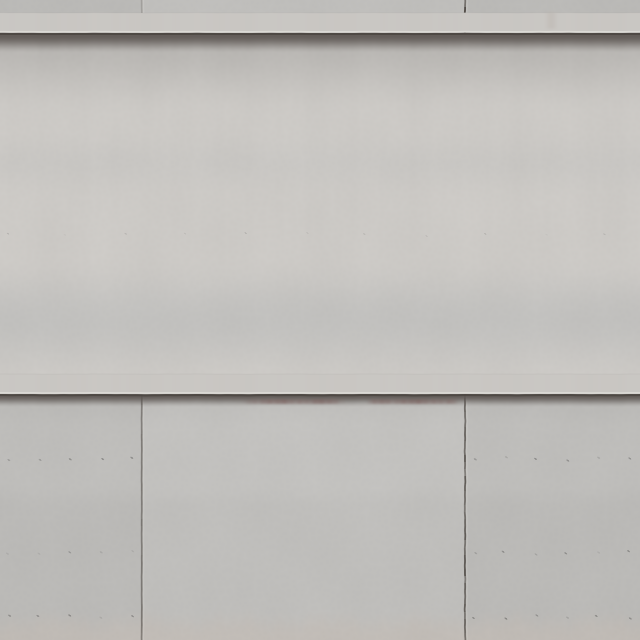
Reproduce this texture procedurally as a three.js fragment shader.

```glsl
// Concrete facade: two lipped ledges, a tall smooth panel and a jointed lower panel.
#define UPPER_LEDGE 0.9485
#define LOWER_LEDGE 0.3840
#define LIP_HEIGHT 0.0315
#define LEFT_JOINT 0.2214
#define RIGHT_JOINT 0.7266
#define JOINT_WIDTH 0.0028
#define EDGE_SOFTNESS 0.0009
#define GRAIN 0.011
#define STREAKS 0.004
#define STAIN 0.4

varying vec2 vUv;

const float TAU = 6.2831853;
const vec3 PALE = vec3(0.80, 0.79, 0.775);
const vec3 COOL = vec3(0.752, 0.75, 0.742);
const vec3 GREY = vec3(0.732, 0.728, 0.718);
const vec3 WARM = vec3(0.76, 0.735, 0.71);
const vec3 HIGHLIGHT = vec3(0.88, 0.875, 0.855);
const vec3 SHADOW = vec3(0.36, 0.335, 0.32);
const vec3 CREVICE = vec3(0.29, 0.27, 0.25);
const vec3 RUST = vec3(0.45, 0.29, 0.28);

float hash(vec2 p) {
  return fract(sin(dot(p, vec2(127.1, 311.7))) * 4375.85);
}

// Distance to the nearest scattered point; cells wrap across the canvas.
float cellular(vec2 p, float period) {
  vec2 cell = floor(p);
  float nearest = 2.0;
  for (int j = -1; j <= 1; j++) {
    for (int i = -1; i <= 1; i++) {
      vec2 c = cell + vec2(float(i), float(j));
      vec2 id = vec2(mod(c.x, period), c.y);
      vec2 point = c + vec2(hash(id), hash(id + 37.0));
      nearest = min(nearest, length(p - point));
    }
  }
  return nearest;
}

// Layered sines with whole frequencies, so that they wrap.
float waves(float x) {
  return 0.5 * sin(TAU * 7.0 * x + 1.0) + 0.3 * sin(TAU * 19.0 * x + 2.3)
       + 0.2 * sin(TAU * 43.0 * x);
}

float band(float x, float lo, float hi, float soft) {
  return smoothstep(lo - soft, lo + soft, x) * (1.0 - smoothstep(hi - soft, hi + soft, x));
}

// Row of small pits; spacing and size in canvas units.
float pits(vec2 uv, float start, float spacing, float row, float size) {
  float id = floor((uv.x - start) / spacing + 0.5);
  vec2 jitter = (vec2(hash(vec2(id, row)), hash(vec2(row, id))) - 0.5) * 0.006;
  vec2 d = uv - vec2(start + id * spacing, row) - jitter;
  d.y += d.x * 0.4;
  float strength = 0.2 + 0.8 * hash(vec2(id + 5.0, row));
  return strength * (1.0 - smoothstep(size * 0.3, size, length(d * vec2(0.8, 1.2))));
}

vec3 joint(vec3 col, vec2 uv, float x, float depth, float roughness) {
  float d = uv.x - x - roughness * 0.0008 * waves(uv.y * 1.7 + x);
  float wear = depth * (1.0 - roughness * 0.5 * hash(vec2(floor(uv.y * 90.0), x)));
  col = mix(col, HIGHLIGHT, 0.2 * band(d, 0.001, 0.004, 0.001));
  return mix(col, CREVICE, wear * band(d, -0.5 * JOINT_WIDTH, 0.5 * JOINT_WIDTH, EDGE_SOFTNESS));
}

vec3 ledge(vec3 col, vec2 uv, float edge, float shadowDepth) {
  float d = uv.y - edge - 0.0003 * waves(uv.x);
  float below = 1.0 - step(0.0, d);
  col = mix(col, SHADOW, 0.92 * below * (1.0 - smoothstep(0.12, 1.0, -d / shadowDepth)));
  // Lip face, its faint upper edge, the bright arris and the crevice below.
  vec3 face = PALE - 0.012 + 0.003 * waves(uv.x);
  col = mix(col, face, band(d, 0.0, LIP_HEIGHT, EDGE_SOFTNESS));
  col *= 1.0 - 0.025 * band(d, LIP_HEIGHT - 0.001, LIP_HEIGHT + 0.001, EDGE_SOFTNESS);
  col = mix(col, HIGHLIGHT, 0.8 * band(d, 0.001, 0.0032, EDGE_SOFTNESS));
  return mix(col, CREVICE, 0.85 * band(d, -0.0032, 0.0, EDGE_SOFTNESS));
}

void main() {
  vec2 uv = vUv;
  float isUpper = band(uv.y, LOWER_LEDGE, UPPER_LEDGE, EDGE_SOFTNESS);
  float isMiddle = band(uv.x, LEFT_JOINT, RIGHT_JOINT, EDGE_SOFTNESS);

  // Tall panel: cool bands, pale foot and a soft shade under the ledge.
  vec3 upper = mix(PALE, COOL, 0.85 * band(uv.y, 0.45, 0.55, 0.05));
  upper = mix(upper, COOL, 0.3 * band(uv.y, 0.72, 0.77, 0.03));
  upper *= 1.0 - 0.10 * smoothstep(0.82, 0.94, uv.y);
  upper += STREAKS * waves(uv.x) * smoothstep(0.45, 0.7, uv.y);
  upper *= 1.0 - 0.12 * pits(uv, 0.104, 0.0935, 0.633, 0.0022);

  // Lower panels: lighter middle, pitted sides and a warm dusty base.
  vec3 lower = GREY + 0.017 * isMiddle + 0.014 * band(uv.y, 0.225, 0.35, 0.02);
  lower = mix(lower, WARM, 0.75 * (1.0 - smoothstep(0.005, 0.05, uv.y + 0.008 * waves(uv.x))));
  float holes = pits(uv, 0.013, 0.0485, 0.283, 0.0026) + pits(uv, 0.013, 0.0485, 0.136, 0.0026)
              + pits(uv, 0.013, 0.0485, 0.036, 0.0026);
  lower *= 1.0 - 0.26 * holes * (1.0 - isMiddle);
  lower = joint(lower, uv, LEFT_JOINT, mix(0.58, 0.25, step(0.5, uv.y)), 0.25);
  lower = joint(lower, uv, RIGHT_JOINT, mix(0.85, 1.0, step(0.5, uv.y)), 0.8);

  vec3 col = mix(lower, upper, isUpper);
  col += GRAIN * (cellular(uv * vec2(12.0, 9.0), 12.0) - 0.5);
  col += 0.7 * GRAIN * (cellular(uv * 110.0, 110.0) - 0.5);
  col = ledge(col, uv, UPPER_LEDGE, 0.032);
  col = ledge(col, uv, LOWER_LEDGE, 0.021);

  // Rust under the lower ledge and a drip on the upper lip.
  float rust = band(uv.x, 0.39, 0.53, 0.02) + band(uv.x, 0.58, 0.71, 0.01);
  col = mix(col, RUST, STAIN * rust * band(uv.y, 0.369, 0.376, 0.003) * (0.7 + 0.3 * waves(uv.x * 2.0)));
  col = mix(col, WARM * 0.96, STAIN * band(uv.x, 0.855, 0.868, 0.006) * band(uv.y, 0.955, 0.982, 0.004));
  gl_FragColor = vec4(col, 1.0);
}
```
